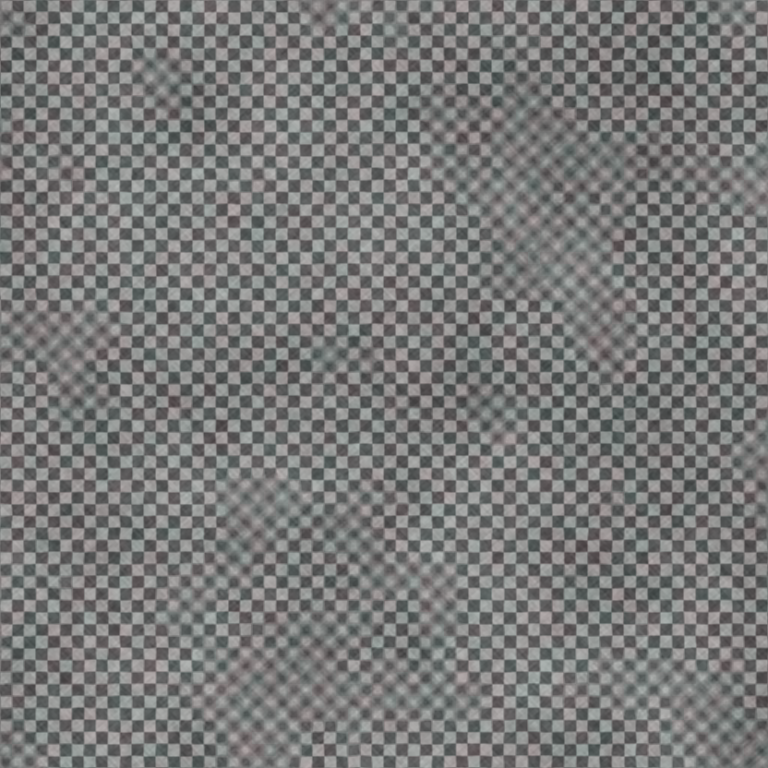
Reproduce this pattern procedurally as a Shadertoy shader.

```glsl
// Fine grey checkerboard of 64 by 64 cells with soft patches, fibres and faint tints.

float hash(vec2 p) {
    vec3 q = fract(vec3(p.xyx) * 0.1031);
    q += dot(q, q.yzx + 33.33);
    return fract((q.x + q.y) * q.z);
}

float noise(vec2 p) {
    vec2 i = floor(p), f = fract(p);
    f = f * f * (3.0 - 2.0 * f);
    return mix(mix(hash(i), hash(i + vec2(1, 0)), f.x),
               mix(hash(i + vec2(0, 1)), hash(i + vec2(1, 1)), f.x), f.y);
}

float clouds(vec2 p) {
    float sum = 0.0, weight = 0.5;
    for (int i = 0; i < 3; i++) {
        sum += weight * noise(p);
        p = p * 2.03 + 17.3;
        weight *= 0.5;
    }
    return sum / 0.875;
}

// Signed distance to the nearest cell border, alternating in sign per cell
vec2 alternate(vec2 p) {
    return abs(mod(p - 0.5, 2.0) - 1.0) - 0.5;
}

// Streaky grain whose direction drifts across the cloth
float fibres(vec2 p, float angle) {
    float c = cos(angle), s = sin(angle);
    vec2 q = mat2(c, s, -s, c) * p;
    return noise(q * vec2(1.3, 5.0) + 90.0) - 0.5;
}

void mainImage(out vec4 fragColor, in vec2 fragCoord) {
    vec2 uv = fragCoord / iResolution.xy;
    vec2 p = uv * 64.0;
    vec2 cell = floor(p);
    float pixel = 64.0 / min(iResolution.x, iResolution.y);

    // Checks, with edges that go out of focus in patches
    float blur = mix(0.09, 0.42, smoothstep(0.52, 0.78, clouds(uv * 9.0 + 5.0)));
    vec2 wobble = vec2(noise(p * 0.9), noise(p * 0.9 + 40.0)) - 0.5;
    vec2 edge = alternate(p + 0.1 * wobble) / max(blur, 0.6 * pixel);
    edge = clamp(edge, -1.0, 1.0);
    float dark = 0.5 + 0.5 * edge.x * edge.y;
    vec3 color = mix(vec3(0.615, 0.615, 0.61), vec3(0.335, 0.337, 0.337), dark);

    // Broad shading and a small shift in each cell
    color += 0.11 * (clouds(uv * 8.0 + 31.0) - 0.5);
    color += 0.035 * (hash(cell + 7.0) - 0.5);

    // Crossed fibres and fine grain
    float grain = fibres(p, 0.8) + fibres(p + 50.0, -0.7);
    color += 0.06 * grain + 0.04 * (noise(p * 4.0 + 11.0) - 0.5);

    // Faint drift between rosy and bluish green
    float tint = noise(p * 0.7 + 60.0) + 0.6 * hash(cell + 23.0) - 0.8;
    color += 0.035 * tint * vec3(1.0, -0.45, -0.2);

    fragColor = vec4(clamp(color, 0.0, 1.0), 1.0);
}
```
